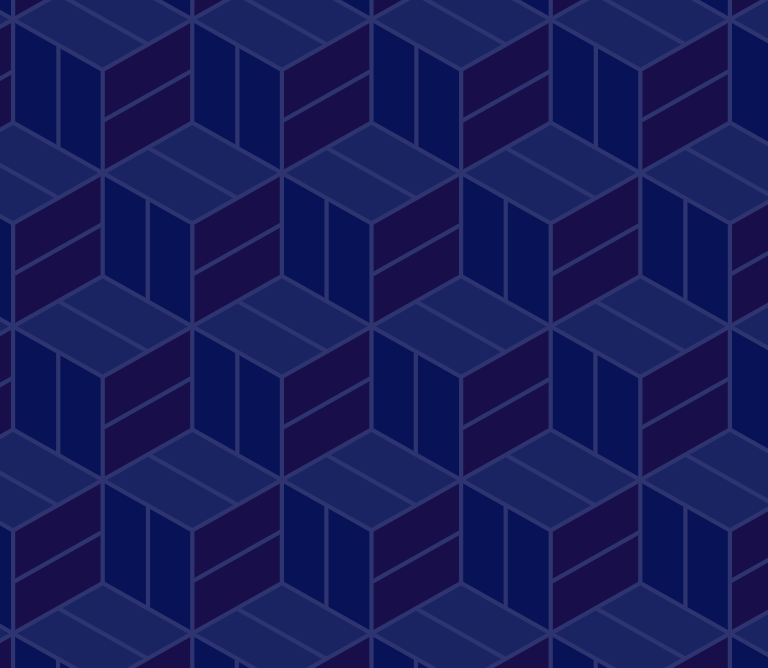
This pattern is drawn by a WebGL 1 fragment shader. Its source:

```glsl
precision highp float;

// Stacked cubes in three dark blues: a staggered hexagonal grid whose cells
// split into a top rhombus, a left face and a right face. Each face has a
// pale outline and one line through its middle, slightly off by cell.

uniform vec2 u_resolution;

// Lengths below are in half cell widths; HALF_CELL is in canvas widths.
const float HALF_CELL = 0.11667;
const float RISE = 0.563;        // half height of the top rhombus
const float SIDE = 1.150;        // height of the vertical edges
const float LINE_HALF = 0.0235;
const float JITTER = 0.012;
const vec2 FIRST_CUBE = vec2(1.146, 0.2176);

const vec3 TOP_COLOR = vec3(0.100, 0.140, 0.390);
const vec3 LEFT_COLOR = vec3(0.028, 0.070, 0.340);
const vec3 RIGHT_COLOR = vec3(0.095, 0.060, 0.290);
const vec3 LINE_COLOR = vec3(0.180, 0.205, 0.440);

float hash(vec2 p) {
  return fract(sin(dot(p, vec2(127.1, 311.7))) * 43758.5453);
}

// Position from the rhombus centre (y down) in xy, cell index in zw.
vec4 cubeCell(vec2 p) {
  float rowStep = RISE + SIDE;
  float row = floor((p.y + RISE) / rowStep);
  float x = p.x - mod(row, 2.0);
  float y = p.y - row * rowStep;
  // Points above the slanted roof belong to the row before.
  float across = abs(mod(x + 1.0, 2.0) - 1.0);
  if (y + RISE < RISE * across) {
    row -= 1.0;
    x = p.x - mod(row, 2.0);
    y += rowStep;
  }
  float column = floor((x + 1.0) * 0.5);
  return vec4(x - 2.0 * column, y, column, row);
}

// Distance to the rhombus outline or to its falling middle line.
float topLines(vec2 q, float slant, float shift) {
  vec2 uv = 0.5 * vec2(q.y / RISE + q.x, q.y / RISE - q.x);
  vec2 edge = 0.5 - abs(uv);
  float nearest = min(min(edge.x, edge.y), abs(uv.y - shift));
  return abs(nearest) * 2.0 * RISE * slant;
}

// Distance to the outline of a side face, w across and t down.
float sideOutline(float w, float t, float slant) {
  return min(min(w, 1.0 - w), min(t, SIDE - t) * slant);
}

float lineCover(float d, float pixel) {
  return clamp((LINE_HALF - d) / pixel + 0.5, 0.0, 1.0);
}

vec3 cubePattern(vec2 p, float pixel) {
  vec4 cell = cubeCell(p);
  vec2 q = cell.xy;
  float slant = inversesqrt(1.0 + RISE * RISE);
  float shift = (hash(cell.zw) - 0.5) * JITTER;

  float w = abs(q.x);
  float t = q.y - RISE * (1.0 - w);
  vec3 face;
  float d;
  if (t < 0.0) {
    face = TOP_COLOR;
    d = topLines(q, slant, shift);
  } else if (q.x < 0.0) {
    face = LEFT_COLOR;
    d = min(sideOutline(w, t, slant), abs(w - 0.5 - shift));
  } else {
    face = RIGHT_COLOR;
    d = min(sideOutline(w, t, slant), abs(t - 0.5 * SIDE - shift) * slant);
  }
  return mix(face, LINE_COLOR, lineCover(d, pixel));
}

void main() {
  // Measure from the top left corner, in half cell widths.
  vec2 fromTop = vec2(gl_FragCoord.x, u_resolution.y - gl_FragCoord.y);
  float pixel = 1.0 / (u_resolution.x * HALF_CELL);
  vec2 p = fromTop * pixel - FIRST_CUBE;
  gl_FragColor = vec4(cubePattern(p, pixel), 1.0);
}
```
